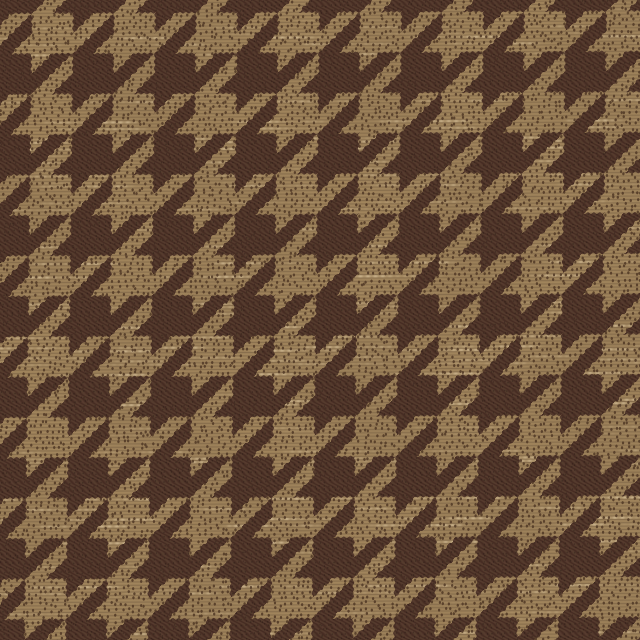
A WebGL 1 fragment shader for this pattern:

```glsl
precision highp float;
uniform vec2 u_resolution;

const float TAU = 6.2831853;
const vec2 REPEATS = vec2(7.8, 7.92);
const vec2 OFFSET = vec2(0.0504, 0.021);
const vec2 SKEW = vec2(0.012, 0.004);
const float ROWS = 24.0;         // weft threads per repeat
const float SPECKS = 14.0;       // stitch lattice per repeat

const vec3 BROWN_DEEP = vec3(0.26, 0.16, 0.125);
const vec3 BROWN_SOFT = vec3(0.35, 0.24, 0.19);
const vec3 OLIVE = vec3(0.31, 0.24, 0.16);
const vec3 TAN_DIM = vec3(0.53, 0.43, 0.30);
const vec3 TAN = vec3(0.63, 0.52, 0.36);
const vec3 CREAM = vec3(0.80, 0.71, 0.56);
const vec3 STITCH = vec3(0.33, 0.235, 0.155);

float hash(vec2 p) {
  return fract(sin(dot(p, vec2(127.1, 311.7))) * 4375.85);
}

// Square wave: 1 on the first half of each period, with soft edges.
float stripe(float x, float blur) {
  float d = abs(fract(x + 0.25) - 0.5);
  return 1.0 - smoothstep(0.25 - blur, 0.25 + blur, d);
}

// The diagonal twill chooses between warp and weft stripes.
float houndstooth(vec2 p, float blur) {
  float warp = stripe(p.x, blur);
  float weft = stripe(p.y, blur);
  float twill = stripe(2.0 * (p.x + p.y), 2.0 * blur);
  return mix(weft, warp, twill);
}

// Distance to the nearest jittered lattice point.
float cellular(vec2 p) {
  vec2 cell = floor(p);
  float nearest = 2.0;
  for (int j = -1; j <= 1; j++) {
    for (int i = -1; i <= 1; i++) {
      vec2 id = cell + vec2(float(i), float(j));
      vec2 jitter = vec2(hash(id), hash(id + 57.3));
      vec2 d = id + 0.5 + 0.75 * (jitter - 0.5) - p;
      nearest = min(nearest, length(d * vec2(1.15, 0.9)));
    }
  }
  return nearest;
}

// Uneven brightness along one thread, from layered sines.
float slub(float x, float row) {
  float phase = TAU * hash(vec2(row, 3.0));
  float wave = 0.5 + 0.3 * sin(x * 3.1 + phase) + 0.2 * sin(x * 7.7 + phase * 2.3);
  float strength = smoothstep(0.5, 1.0, hash(vec2(row, 9.0)));
  return strength * smoothstep(0.35, 0.85, wave);
}

vec3 tanCloth(vec2 p, float blur) {
  float y = p.y * ROWS;
  float row = floor(y);
  float thread = sin(0.5 * TAU * fract(y));
  float dash = 0.7 + 0.3 * sin(p.x * TAU * 11.0 + row * 2.4);
  float fade = 0.5 + 0.5 * sin(p.x * 2.3 + sin(p.y * 1.7) * 2.0);
  vec3 color = mix(TAN_DIM, TAN, thread * (0.8 + 0.2 * fade));
  color = mix(color, CREAM, slub(p.x, row) * thread * dash * 0.85);
  float soft = 0.05 + blur * SPECKS * 0.5;
  float speck = 1.0 - smoothstep(0.23 - soft, 0.23 + soft, cellular(p * SPECKS));
  return mix(color, STITCH, speck * 0.9);
}

vec3 brownCloth(vec2 p) {
  float ripple = 0.8 * sin(TAU * p.y * 10.0);
  float rib = 0.5 + 0.5 * sin(TAU * (p.x * 13.0 - p.y * 18.0) + ripple);
  float mottled = 0.5 + 0.25 * sin(p.x * 41.0 + p.y * 67.0)
                + 0.25 * sin(p.x * 83.0 - p.y * 29.0);
  vec3 color = mix(BROWN_DEEP, BROWN_SOFT, 0.15 + 0.75 * rib);
  color = mix(color, OLIVE, 0.4 * mottled * rib);
  float fleck = 1.0 - smoothstep(0.08, 0.28, cellular(p * 18.0 + 31.0));
  return color * (1.0 - 0.18 * fleck);
}

void main() {
  vec2 uv = gl_FragCoord.xy / u_resolution;
  uv.y = 1.0 - uv.y;
  vec2 p = (uv - OFFSET + SKEW * uv.yx) * REPEATS;
  float blur = 0.7 * REPEATS.y / min(u_resolution.x, u_resolution.y);

  // Threads leave a slightly toothed outline.
  vec2 tooth = 0.009 * vec2(sin(TAU * p.y * ROWS * 0.5), sin(TAU * p.x * SPECKS));
  float light = houndstooth(p + tooth, blur);

  vec3 color = mix(brownCloth(p), tanCloth(p, blur), light);
  gl_FragColor = vec4(color, 1.0);
}
```
